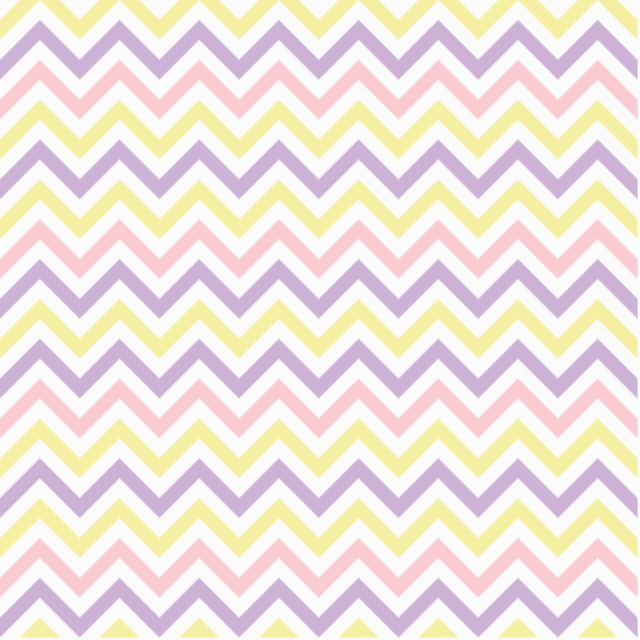
Reproduce this pattern procedurally as a Shadertoy shader.

```glsl
// Pastel chevron stripes in yellow, lilac and pink on white.

const vec3 WHITE  = vec3(0.985, 0.985, 0.985);
const vec3 LILAC  = vec3(0.80, 0.70, 0.83);
const vec3 YELLOW = vec3(0.96, 0.94, 0.63);
const vec3 PINK   = vec3(0.98, 0.80, 0.82);

// Eight-row cycle, symmetric about its middle row
vec3 stripeColor(float row) {
    float fromMiddle = abs(mod(row, 8.0) - 4.0);
    if (fromMiddle == 2.0) return PINK;
    return fromMiddle == 1.0 || fromMiddle == 4.0 ? YELLOW : LILAC;
}

void mainImage(out vec4 fragColor, in vec2 fragCoord) {
    vec2 uv = fragCoord / iResolution.xy;
    uv.y = 1.0 - uv.y;

    // Sixteen rows, eight zigzags; one unit is a row step
    vec2 p = uv * 16.0 / 0.9962;
    float zigzag = abs(mod(p.x, 2.0) - 1.0);
    float v = p.y - zigzag + 0.75;
    float row = floor(v);

    // Each stripe fills half of its row, with slightly soft edges
    float inside = 0.25 - abs(v - row - 0.5);
    float soft = max(0.05, 16.0 / iResolution.y);
    float stripe = smoothstep(-soft, soft, inside);

    // Narrow white margin at the right and bottom
    vec2 margin = smoothstep(0.9975, 0.995, uv);
    stripe *= margin.x * margin.y;

    fragColor = vec4(mix(WHITE, stripeColor(row), stripe), 1.0);
}
```
